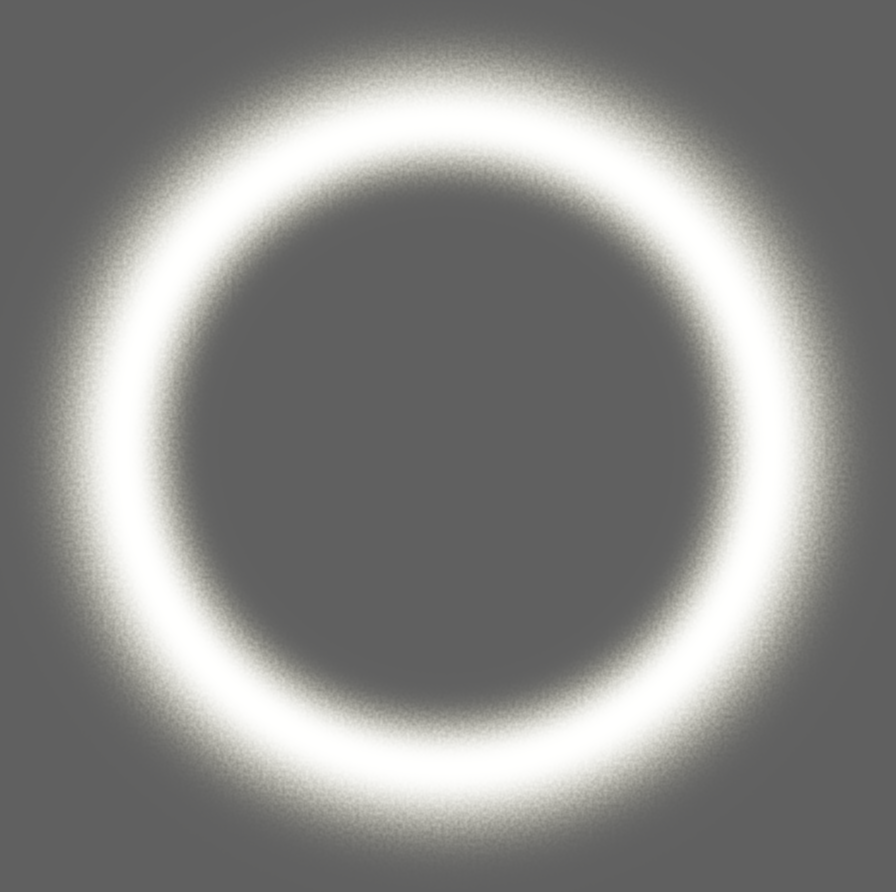
Reproduce this background procedurally as a WebGL 2 fragment shader.

```glsl
#version 300 es
precision highp float;
// A soft, grainy white ring of light glowing on a flat grey ground.
uniform vec2 u_resolution;
out vec4 fragColor;

// Pseudo-random unit gradient for a lattice point.
vec2 latticeGradient(vec2 cell) {
  vec3 p = fract(cell.xyx * vec3(0.1031, 0.1030, 0.0973));
  p += dot(p, p.yzx + 33.33);
  float angle = 6.2832 * fract((p.x + p.y) * p.z);
  return vec2(cos(angle), sin(angle));
}

float gradientNoise(vec2 p) {
  vec2 cell = floor(p);
  vec2 f = fract(p);
  vec2 w = f * f * (3.0 - 2.0 * f);
  vec2 e = vec2(1.0, 0.0);
  float bottom = mix(dot(latticeGradient(cell), f),
                     dot(latticeGradient(cell + e), f - e), w.x);
  float top = mix(dot(latticeGradient(cell + e.yx), f - e.yx),
                  dot(latticeGradient(cell + 1.0), f - 1.0), w.x);
  return mix(bottom, top, w.y);
}

// Brightness across the band: a steep inner flank and a longer outer one.
float ringGlow(float offset) {
  float inner = exp(-pow(abs(offset) / 0.056, 3.0));
  float outer = exp(-pow(abs(offset) / 0.068, 2.4));
  return offset < 0.0 ? inner : outer;
}

void main() {
  vec2 uv = gl_FragCoord.xy / u_resolution.y;
  vec2 center = vec2(0.5 * u_resolution.x / u_resolution.y - 0.002, 0.501);
  float glow = ringGlow(length(uv - center) - 0.364);

  // Fine grain, strongest on the flanks and absent from the ground.
  float grain = gradientNoise(uv * 230.0 + 7.3)
              + 0.6 * gradientNoise(uv * 371.0 + 91.7);
  float flank = 4.0 * glow * (1.0 - glow);
  glow = clamp(glow + 0.13 * grain * flank, 0.0, 1.0);

  // Grey to white, with slightly warm midtones.
  vec3 color = mix(vec3(0.378), vec3(1.0, 1.0, 0.995), glow);
  color -= vec3(0.0, 0.004, 0.034) * flank;
  fragColor = vec4(color, 1.0);
}
```
